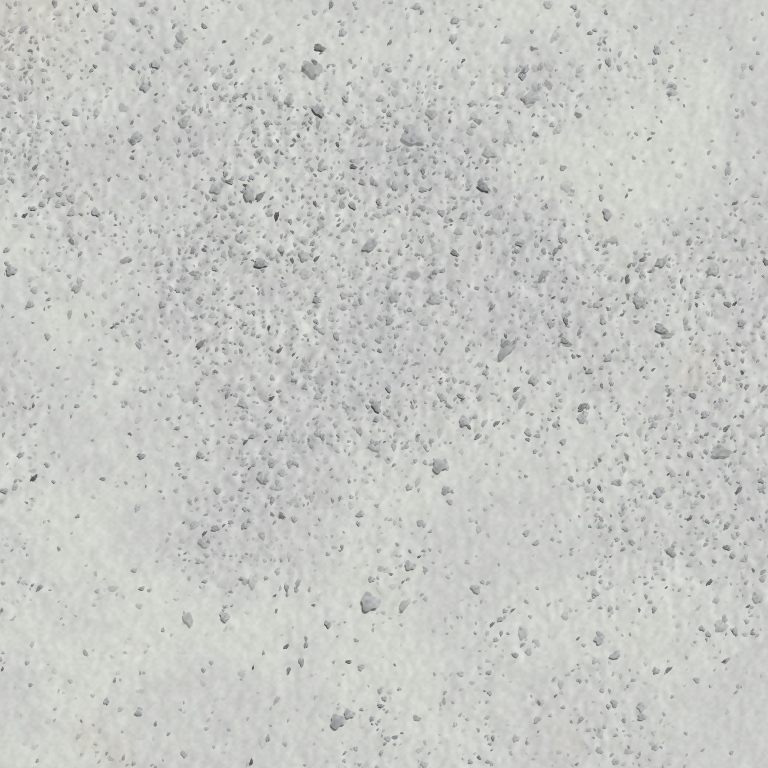
This texture is drawn by a Shadertoy shader. Its source:

```glsl
// Pale dusty ground strewn with small grey stones and grit.
// Layered noise and side-lit relief form the dust; jittered grids scatter
// dusty pebbles at several sizes, each with a dark crescent on its lower left.

#define DUST_COLOR vec3(0.826, 0.833, 0.808)
#define HAZE_COLOR vec3(0.732, 0.735, 0.748)
#define STONE_COLOR vec3(0.620, 0.630, 0.640)
#define SHADOW_COLOR vec3(0.240, 0.240, 0.235)
#define WARM_COLOR vec3(0.780, 0.750, 0.705)
#define GRAIN_CONTRAST 0.085
#define RELIEF_CONTRAST 0.090
#define STONE_DENSITY 0.85
#define SHADOW_DIRECTION vec2(-0.5, -0.8)
#define EDGE_SOFTNESS 0.0014

float hash(vec2 p) {
    return fract(sin(dot(p, vec2(127.1, 311.7))) * 43758.545);
}

vec2 hash2(vec2 p) {
    return vec2(hash(p), hash(p + 47.3));
}

float noise(vec2 p) {
    vec2 i = floor(p), f = fract(p);
    f = f * f * (3.0 - 2.0 * f);
    return mix(mix(hash(i), hash(i + vec2(1, 0)), f.x),
               mix(hash(i + vec2(0, 1)), hash(i + vec2(1, 1)), f.x), f.y);
}

float fbm(vec2 p) {
    float sum = 0.0, amp = 0.5;
    for (int i = 0; i < 4; i++) {
        sum += amp * noise(p);
        p = mat2(1.6, 1.2, -1.2, 1.6) * p + 11.7;
        amp *= 0.5;
    }
    return sum / 0.9375;
}

// Share of gravel at a place: clumps, a diagonal drift, less at the bottom
float gravel(vec2 uv) {
    float clumps = 0.15 + 0.85 * smoothstep(0.30, 0.70, fbm(uv * 6.0 + 3.1));
    vec2 rel = uv - vec2(0.24, 0.70);
    float across = dot(rel, vec2(0.8, 0.6));
    float along = dot(rel, vec2(0.6, -0.8));
    float drift = exp(-across * across * 45.0 - along * along * 8.0);
    return clumps * mix(0.50, 0.90, smoothstep(0.0, 0.9, uv.y)) + 0.40 * drift;
}

// Distance to an irregular, stretched pebble
float pebble(vec2 p, float angle, float stretch, float radius, float seed) {
    float c = cos(angle), s = sin(angle);
    p = mat2(c, -s, s, c) * p;
    p.y *= stretch;
    float a = atan(p.y, p.x + 1e-5);
    float lumps = 0.17 * sin(3.0 * a + seed * 40.0) + 0.10 * sin(5.0 * a + seed * 91.0);
    return length(p) - radius * (1.0 + lumps);
}

// Scatter one size of stone over the ground colour
vec3 scatter(vec3 col, vec2 uv, float cells, float density, float darkness, float seed) {
    vec2 p = uv * cells, home = floor(p);
    float soft = max(EDGE_SOFTNESS, 0.7 / iResolution.y) * cells;
    for (int y = -1; y <= 1; y++)
    for (int x = -1; x <= 1; x++) {
        vec2 cell = home + vec2(x, y), id = cell + seed * 17.0;
        float pick = hash(id + 5.5);
        if (pick > density * 1.4) continue;
        if (pick > density * gravel((cell + 0.5) / cells)) continue;

        vec2 shape = hash2(id + 21.4), look = hash2(id + 63.8);
        vec2 q = p - cell - 0.15 - 0.7 * hash2(id);
        float radius = mix(0.22, 0.46, shape.x * shape.x);
        float angle = -0.9 + 3.6 * (shape.y - 0.5);
        float stretch = mix(1.1, 2.1, look.x);

        float body = pebble(q, angle, stretch, radius, shape.x);
        vec2 shift = SHADOW_DIRECTION * radius * 0.45;
        float shade = pebble(q - shift, angle, stretch, radius * 0.90, shape.x);
        float bodyMask = 1.0 - smoothstep(-soft, soft, body);
        float shadeMask = (1.0 - smoothstep(-soft, soft, shade)) * (1.0 - bodyMask);

        // Most stones are dusted over, a few are bare and dark
        float bare = mix(0.12, 0.90, pow(look.y, 1.5));
        vec3 stone = mix(STONE_COLOR, SHADOW_COLOR, darkness * pow(look.x, 3.0));
        stone += 0.10 * dot(q, -SHADOW_DIRECTION) / radius;
        stone += 0.20 * (noise(q * 7.0 + id) - 0.5);
        col = mix(col, SHADOW_COLOR, shadeMask * mix(0.1, 0.95, look.y * look.y));
        col = mix(col, stone, bodyMask * bare);
    }
    return col;
}

void mainImage(out vec4 fragColor, in vec2 fragCoord) {
    vec2 uv = fragCoord / iResolution.y;

    // Dust with bluish haze and faint warm stains
    float grit = gravel(uv);
    float haze = 0.50 * grit + 0.50 * smoothstep(0.35, 0.70, fbm(uv * 10.0 + 30.0));
    vec3 col = mix(DUST_COLOR, HAZE_COLOR, 0.62 * haze);
    float stain = smoothstep(0.68, 0.85, fbm(uv * 7.0 + 71.0));
    stain += 1.0 - smoothstep(0.0, 0.18, length(uv - vec2(0.0, 1.0)));
    col = mix(col, WARM_COLOR, 0.35 * min(stain, 1.0));

    // Fine grain and side-lit relief, rougher where the gravel lies
    float rough = mix(0.45, 1.25, min(grit, 1.0));
    vec2 bump = mat2(0.8, 0.6, -0.6, 0.8) * uv * vec2(125.0, 105.0);
    float relief = noise(bump) - noise(bump + vec2(0.45, 0.45));
    col += rough * RELIEF_CONTRAST * relief;
    col += rough * GRAIN_CONTRAST * (fbm(uv * vec2(90.0, 75.0)) - 0.5);
    col += 0.4 * GRAIN_CONTRAST * (noise(uv * 260.0) - 0.5);

    // Grit, gravel, pebbles and a few larger stones
    col = scatter(col, uv, 135.0, 0.62 * STONE_DENSITY, 0.8, 1.0);
    col = scatter(col, uv, 84.0, 0.52 * STONE_DENSITY, 0.8, 2.0);
    col = scatter(col, uv, 52.0, 0.28 * STONE_DENSITY, 0.5, 3.0);
    col = scatter(col, uv, 30.0, 0.06 * STONE_DENSITY, 0.4, 4.0);

    fragColor = vec4(clamp(col, 0.0, 1.0), 1.0);
}
```
